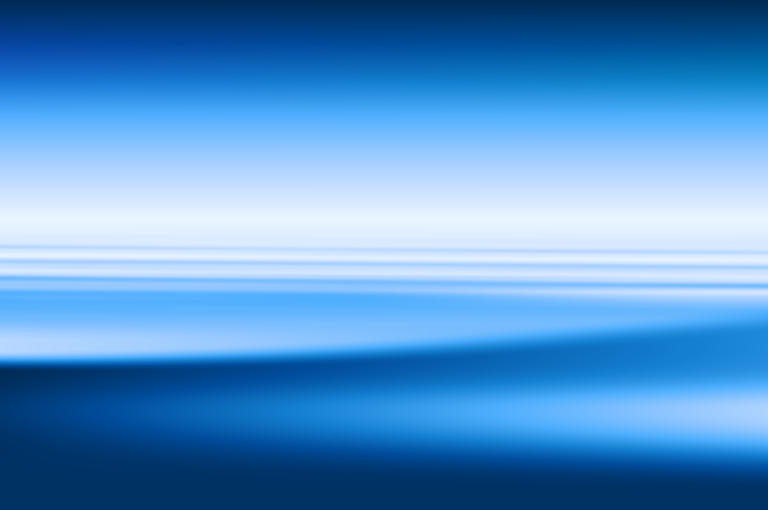
Give the GLSL for this background, as a Shadertoy shader.

```glsl
// Tone scale, from deep shadow (0) to haze (6)
const vec3 TONES[7] = vec3[7](
    vec3(0.00, 0.16, 0.32), vec3(0.00, 0.30, 0.61), vec3(0.08, 0.50, 0.82),
    vec3(0.30, 0.68, 0.99), vec3(0.58, 0.78, 1.00), vec3(0.81, 0.89, 1.00),
    vec3(0.93, 0.97, 1.00));

// Sky profile: depth below the top edge, tone
const vec2 SKY[10] = vec2[10](
    vec2(0.00, 0.0), vec2(0.08, 0.9), vec2(0.15, 1.8), vec2(0.23, 3.1),
    vec2(0.31, 4.2), vec2(0.38, 5.0), vec2(0.43, 5.9), vec2(0.47, 5.4),
    vec2(0.52, 5.0), vec2(0.56, 4.7));

// Horizon streaks: depth, slope, half width, tone change
const vec4 STREAKS[6] = vec4[6](
    vec4(0.484, 0.012, 0.005, -0.75), vec4(0.500, 0.010, 0.005, 0.45),
    vec4(0.513, 0.012, 0.005, -0.80), vec4(0.531, 0.012, 0.004, 0.50),
    vec4(0.545, 0.016, 0.006, -1.20), vec4(0.562, 0.012, 0.007, 0.75));

const vec3 SKY_TINT = vec3(-0.03, 0.035, -0.03);
const vec2 RIPPLE_SCALE = vec2(1.6, 85.0);
const float RIPPLE_STRENGTH = 0.7;
const float SHORE_DEPTH = 0.537;
const float SWELL_DEPTH = 0.708;
const float SWELL_BEND = 0.085;
const float LENS_DEPTH = 0.805;
const float FLOOR_TONE = 0.25;

float bell(float d, float width) {
    d /= width;
    return exp(-d * d);
}

vec2 gradientAt(vec2 cell) {
    float angle = 6.2832 * fract(sin(dot(cell, vec2(127.1, 311.7))) * 43758.5);
    return vec2(cos(angle), sin(angle));
}

float gradientNoise(vec2 p) {
    vec2 cell = floor(p), f = fract(p);
    vec2 w = f * f * f * (f * (f * 6.0 - 15.0) + 10.0);
    vec2 right = vec2(1.0, 0.0), up = vec2(0.0, 1.0);
    float a = dot(gradientAt(cell), f);
    float b = dot(gradientAt(cell + right), f - right);
    float c = dot(gradientAt(cell + up), f - up);
    float d = dot(gradientAt(cell + 1.0), f - 1.0);
    return mix(mix(a, b, w.x), mix(c, d, w.x), w.y);
}

vec3 toneColor(float tone) {
    tone = clamp(tone, 0.0, 5.999);
    int i = int(tone);
    return mix(TONES[i], TONES[i + 1], fract(tone));
}

float skyTone(float depth) {
    float tone = SKY[0].y;
    for (int i = 1; i < 10; i++) {
        float k = clamp((depth - SKY[i - 1].x) / (SKY[i].x - SKY[i - 1].x), 0.0, 1.0);
        tone += k * (SKY[i].y - SKY[i - 1].y);
    }
    return tone;
}

// Bright shallow water below the horizon
float farWaterTone(float x, float depth) {
    float tone = 3.1 + 0.5 * smoothstep(0.59, 0.64, depth);
    tone += (1.0 - 1.7 * x) * smoothstep(0.625, 0.67, depth);
    return tone + 1.4 * smoothstep(0.4, 1.0, x) * bell(depth - 0.575, 0.022);
}

// Dark swell with a lit lens that opens to the right
float swellTone(float x, float depth) {
    float shade = mix(2.2 * x, FLOOR_TONE, smoothstep(0.79, 0.93, depth));
    float peak = 0.45 + 4.0 * x;
    float d = depth - LENS_DEPTH;
    float width = d < 0.0 ? 0.052 : mix(0.06, 0.088, x);
    float tone = mix(shade, peak, bell(d, width));
    return mix(tone, FLOOR_TONE, smoothstep(0.90, 0.955, depth - 0.015 * x));
}

void mainImage(out vec4 fragColor, in vec2 fragCoord) {
    vec2 uv = fragCoord / iResolution.xy;
    float x = uv.x, depth = 1.0 - uv.y;

    // Sky and distant water
    float shore = depth - 0.012 * x;
    float tone = mix(skyTone(depth), farWaterTone(x, depth),
                     smoothstep(SHORE_DEPTH, SHORE_DEPTH + 0.035, shore));

    // Long streaks and fine ripples
    for (int i = 0; i < 6; i++) {
        vec4 s = STREAKS[i];
        tone += s.w * bell(depth - s.x - s.y * x, s.z) * mix(1.0, 0.75, x);
    }
    float ripple = gradientNoise(vec2(x, shore) * RIPPLE_SCALE);
    tone += RIPPLE_STRENGTH * ripple * bell(depth - 0.535, 0.06);

    // Foreground swell
    float edge = depth - SWELL_DEPTH + SWELL_BEND * x * x;
    float softness = mix(0.021, 0.03, x);
    tone = mix(tone, swellTone(x, depth), smoothstep(-softness, softness, edge));

    // Cobalt to teal drift across the upper sky
    vec3 color = toneColor(tone);
    color += SKY_TINT * (2.0 * x - 1.0) * bell(depth - 0.12, 0.08);
    fragColor = vec4(clamp(color, 0.0, 1.0), 1.0);
}
```
